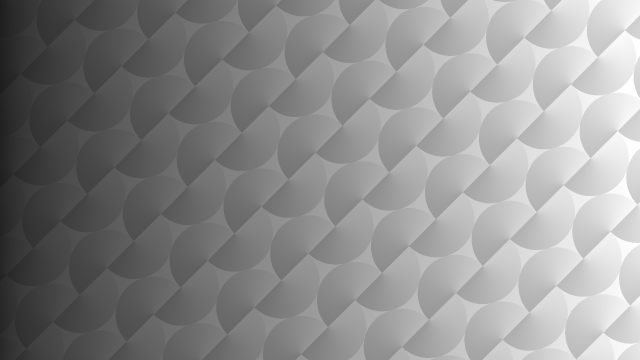
A WebGL 1 fragment shader for this pattern:

```glsl
precision highp float;

uniform vec2 u_resolution;

const float PI = 3.14159265;
const float RADIUS = 0.106;                    // in canvas heights
const float ROW_HEIGHT = 1.7320508;            // hexagonal packing, in radii
const vec2 PATTERN_ORIGIN = vec2(-0.162, -0.074);
const int SAMPLES = 3;                         // per pixel side

// Axes along and across the diagonal cuts, measured in radii
vec2 toDiagonal(vec2 p, float radius) {
  return vec2(p.x + p.y, p.x - p.y) * 0.70710678 / radius;
}

// Signed distance from the middle of a period of two radii
float repeatAlong(float x, float middle) {
  return mod(x - middle + 1.0, 2.0) - 1.0;
}

// Dark to light sweep, deepest in the left margin
float backdrop(vec2 uv) {
  float sweep = 0.22 + 0.79 * uv.x;
  float margin = 0.07 * exp(-uv.x / 0.035);
  float tilt = 0.07 * (0.5 - uv.x) * (0.5 - uv.y);
  return clamp(sweep - margin + tilt, 0.0, 1.0);
}

// Conic sweep around the centre, dark at the lower left end of the cut
float conicShade(vec2 d, float dark, float light) {
  float turn = atan(abs(d.y), -d.x) / PI;
  return mix(dark, light, turn);
}

// Shade of a half disc, or one outside its rim
float halfDisc(vec2 d, float dark, float light) {
  return mix(conicShade(d, dark, light), 1.0, step(1.0, length(d)));
}

// Each strip between two cuts holds half discs from both sides
float halfDiscs(vec2 p) {
  float across = mod(p.y, ROW_HEIGHT);
  vec2 lower = vec2(repeatAlong(p.x, 1.0), across);
  vec2 upper = vec2(repeatAlong(p.x, 0.0), across - ROW_HEIGHT);
  return halfDisc(lower, 0.81, 0.985) * halfDisc(upper, 0.80, 0.975);
}

void main() {
  float shade = 0.0;

  // Supersampling smooths both the arcs and the cuts
  for (int j = 0; j < SAMPLES; j++) {
    for (int i = 0; i < SAMPLES; i++) {
      vec2 offset = (vec2(float(i), float(j)) + 0.5) / float(SAMPLES) - 0.5;
      vec2 p = (gl_FragCoord.xy + offset - 0.5 * u_resolution) / u_resolution.y;
      shade += halfDiscs(toDiagonal(p - PATTERN_ORIGIN, RADIUS));
    }
  }
  shade /= float(SAMPLES * SAMPLES);

  float grey = backdrop(gl_FragCoord.xy / u_resolution) * shade;
  gl_FragColor = vec4(vec3(grey), 1.0);
}
```
